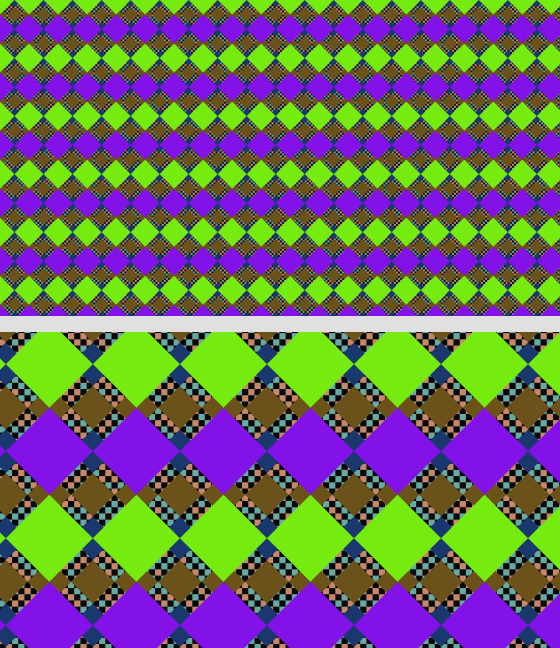
Top, the full canvas; bottom, a detail of the centre.
This pattern is drawn by a WebGL 1 fragment shader. Its source:

```glsl
precision highp float;
uniform vec2 u_resolution;

#define COLUMNS 19.3
#define CHECKS 14.0
#define PATCH 0.25
#define GREEN vec3(0.46, 0.92, 0.06)
#define PURPLE vec3(0.51, 0.07, 0.91)
#define BROWN vec3(0.42, 0.32, 0.10)
#define NAVY vec3(0.10, 0.22, 0.43)
#define BLACK vec3(0.03, 0.03, 0.04)
#define TEAL vec3(0.40, 0.67, 0.64)
#define PINK vec3(0.79, 0.53, 0.41)

float hash(vec2 cell) {
    vec3 q = fract(cell.xyx * 0.1031);
    q += dot(q, q.yzx + 33.33);
    return fract((q.x + q.y) * q.z);
}

// Coverage of the region where dist is negative.
float fill(float dist, float width) {
    return clamp(0.5 - dist / width, 0.0, 1.0);
}

// Fine checkerboard whose light squares are tinted one by one.
vec3 checkerboard(vec2 p, float pixel) {
    vec2 q = p * CHECKS;
    float softness = max(0.5 * pixel * CHECKS * 3.14159, 0.01);
    vec2 wave = clamp(sin(q * 3.14159) / softness, -1.0, 1.0);
    vec3 light = mix(TEAL, PINK, step(0.5, hash(floor(q))));
    return mix(BLACK, light, 0.5 + 0.5 * wave.x * wave.y);
}

// Pieced block on its point: centre, four checked sides, four corners.
vec3 patchwork(vec2 p, float pixel) {
    float edge = 1.4142 * pixel;
    vec2 h = fract(p) - 0.5;
    vec2 r = abs(vec2(h.x + h.y, h.x - h.y));
    vec3 corner = mix(NAVY, BROWN, step(abs(h.y), abs(h.x)));
    vec3 color = checkerboard(p, pixel);
    color = mix(color, corner, fill(PATCH - min(r.x, r.y), edge));
    return mix(color, BROWN, fill(max(r.x, r.y) - PATCH, edge));
}

void main() {
    // One unit per repeat, measured from the upper left corner.
    float pixel = COLUMNS / u_resolution.x;
    vec2 p = vec2(gl_FragCoord.x, u_resolution.y - gl_FragCoord.y) * pixel;

    // Plain diamonds in rows of alternating colour.
    vec2 cell = floor(p + 0.5);
    vec2 f = abs(p - cell);
    vec3 diamond = mix(GREEN, PURPLE, mod(cell.y, 2.0));
    float inside = fill(f.x + f.y - 0.5, 1.4142 * pixel);

    gl_FragColor = vec4(mix(patchwork(p, pixel), diamond, inside), 1.0);
}
```
